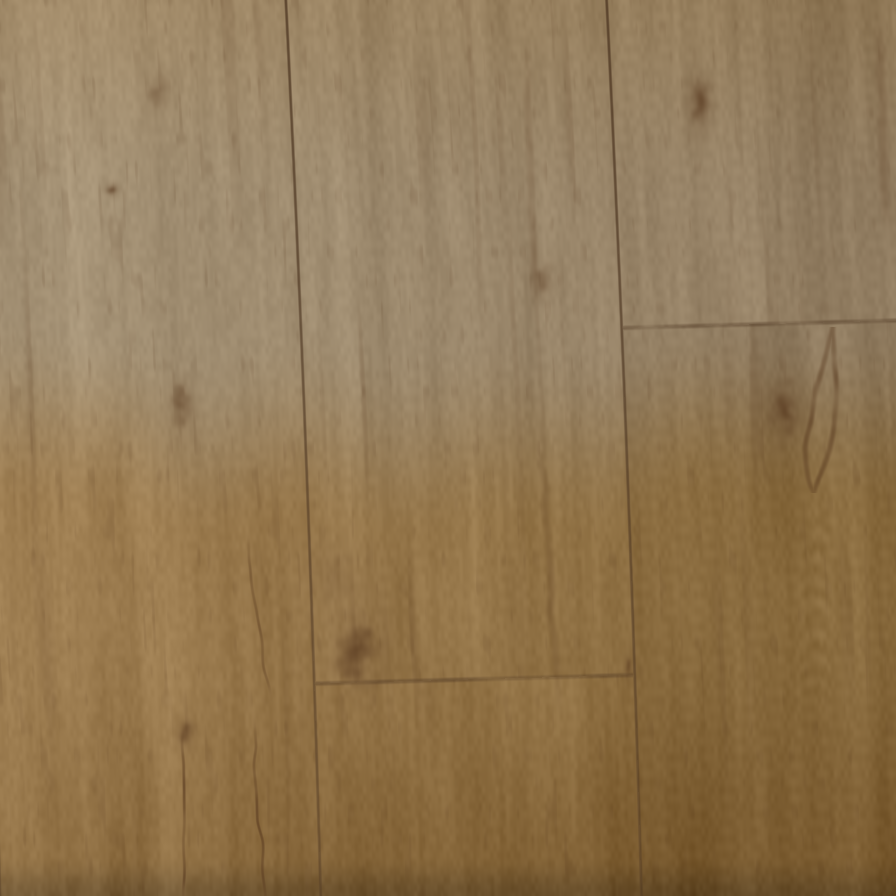
A WebGL 2 fragment shader for this texture:

```glsl
#version 300 es
precision highp float;
// Worn oak floor: three wide upright planks with slightly leaning seams.
// Stretched value noise makes the grain; knots, cracks and joints darken it,
// while a pale sheen over the upper half fades into warm brown below.
uniform vec2 u_resolution;
out vec4 fragColor;

const float PLANK_WIDTH = 0.358;
const vec3 PALE_LEFT = vec3(0.645, 0.572, 0.46);
const vec3 PALE_RIGHT = vec3(0.575, 0.495, 0.385);
const vec3 WARM_LEFT = vec3(0.62, 0.495, 0.32);
const vec3 WARM_RIGHT = vec3(0.545, 0.425, 0.245);
const vec3 SHADE = vec3(0.46, 0.335, 0.165);
const vec3 KNOT_BROWN = vec3(0.34, 0.22, 0.12);
const vec3 SEAM_BROWN = vec3(0.31, 0.22, 0.14);

float hash(vec2 p) {
  return fract(sin(dot(p, vec2(127.1, 311.7))) * 43758.545);
}

float noise(vec2 p) {
  vec2 i = floor(p), f = fract(p);
  f = f * f * (3.0 - 2.0 * f);
  return mix(mix(hash(i), hash(i + vec2(1, 0)), f.x),
             mix(hash(i + vec2(0, 1)), hash(i + vec2(1, 1)), f.x), f.y);
}

// Soft-edged line at signed distance d
float stroke(float d, float halfWidth, float soft) {
  return 1.0 - smoothstep(halfWidth, halfWidth + soft, abs(d));
}

// Ragged dark core with a faint halo
float knot(vec2 p, vec2 center, vec2 radius) {
  vec2 d = (p - center) / radius;
  d += 0.9 * (vec2(noise(p * 85.0), noise(p * 85.0 + 9.0)) - 0.5);
  float r2 = dot(d, d);
  return 0.5 * exp(-1.5 * r2) + 0.2 * exp(-0.35 * r2);
}

// Uneven crack along the grain, tapered at both ends
float crack(vec2 p, vec2 center, float halfLength, float lean, float soft) {
  float along = p.y - center.y;
  float wander = 0.005 * (noise(vec2(center.x * 90.0, p.y * 35.0)) - 0.5);
  float taper = 1.0 - smoothstep(0.5, 1.0, abs(along) / halfLength);
  float uneven = mix(0.4, 1.0, noise(vec2(center.x * 50.0, p.y * 50.0)));
  return taper * uneven * stroke(p.x - center.x - lean * along - wander, 0.0003, soft);
}

// Grain brightness around zero, in plank coordinates
float grain(vec2 q) {
  q.x += 0.006 * noise(q * vec2(5.0, 3.0));
  float broad = noise(q * vec2(20.0, 1.2)) - 0.5;
  float medium = noise(q * vec2(65.0, 3.0)) - 0.5;
  float fine = noise(q * vec2(150.0, 9.0)) - 0.5;
  float pores = noise(q * vec2(260.0, 110.0)) - 0.5;
  return 0.05 * broad + 0.042 * medium + 0.036 * fine + 0.036 * pores;
}

// Faint brown fibres between zero and one: long threads plus short flecks
float fibres(vec2 q) {
  q.x += 0.006 * noise(q * vec2(3.0, 6.0));
  float thread = smoothstep(0.65, 1.0, noise(q * vec2(110.0, 3.5) + 31.0));
  float fleck = smoothstep(0.72, 1.0, noise(q * vec2(190.0, 32.0) + 83.0));
  float cluster = smoothstep(0.3, 0.8, noise(q * vec2(14.0, 2.5) + 57.0));
  return 0.65 * thread * cluster + 0.45 * fleck;
}

// Pale sheen above, warm wood below, shaded toward the bottom edge
vec3 floorTone(vec2 p) {
  float edge = p.y + 0.05 * (noise(p * vec2(9.0, 4.0)) - 0.5);
  float sheen = smoothstep(0.41, 0.63, edge) - 0.35 * smoothstep(0.75, 1.05, p.y);
  float side = smoothstep(0.1, 0.95, p.x);
  vec3 tone = mix(mix(WARM_LEFT, WARM_RIGHT, side),
                  mix(PALE_LEFT, PALE_RIGHT, side), sheen);
  float low = 1.0 - smoothstep(0.0, 0.32, p.y);
  tone = mix(tone, SHADE, low * mix(0.35, 0.8, side));
  return tone * (1.0 - 0.18 * (1.0 - smoothstep(0.0, 0.045, p.y)));
}

void main() {
  vec2 p = gl_FragCoord.xy / u_resolution;
  float soft = 1.0 / min(u_resolution.x, u_resolution.y) + 0.0012;

  // Plank layout: each plank's cross joint sits one step higher
  float across = p.x + 0.028 * p.y + 0.011 * p.y * p.y;
  float plank = floor(across / PLANK_WIDTH);
  float inside = across - plank * PLANK_WIDTH;
  float jointY = 0.397 * plank - 0.16 + 0.027 * inside;
  float board = plank * 2.0 + step(jointY, p.y);

  // Wood surface
  vec2 q = vec2(across + 7.3 * board, p.y);
  vec3 color = floorTone(p) * (0.985 + 0.025 * hash(vec2(board, 4.0)));
  color += grain(q) * vec3(1.0, 1.0, 0.95);
  color = mix(color, KNOT_BROWN, 0.3 * fibres(q));

  // Knots
  float mark = knot(p, vec2(0.398, 0.272), vec2(0.017, 0.027));
  mark += 0.25 * knot(p, vec2(0.375, 0.355), vec2(0.025, 0.025));
  mark += knot(p, vec2(0.781, 0.884), vec2(0.010, 0.019));
  mark += knot(p, vec2(0.875, 0.541), vec2(0.014, 0.022));
  mark += 0.65 * knot(p, vec2(0.204, 0.549), vec2(0.010, 0.026));
  mark += 0.6 * knot(p, vec2(0.606, 0.687), vec2(0.009, 0.013));
  mark += 0.5 * knot(p, vec2(0.176, 0.894), vec2(0.009, 0.014));
  mark += 0.8 * knot(p, vec2(0.206, 0.183), vec2(0.007, 0.011));
  mark += 0.9 * knot(p, vec2(0.124, 0.788), vec2(0.005, 0.005));
  mark += 0.7 * knot(p, vec2(0.702, 0.255), vec2(0.004, 0.012));

  // Cracks and long dark veins
  mark += 0.65 * crack(p, vec2(0.205, 0.08), 0.11, 0.0, soft);
  mark += 0.65 * crack(p, vec2(0.289, 0.09), 0.12, -0.07, soft);
  mark += 0.5 * crack(p, vec2(0.288, 0.31), 0.10, -0.15, soft);
  mark += 0.25 * crack(p, vec2(0.592, 0.80), 0.16, -0.03, 3.0 * soft);
  mark += 0.25 * crack(p, vec2(0.613, 0.36), 0.18, -0.06, 3.0 * soft);
  mark += 0.35 * crack(p, vec2(0.985, 0.86), 0.13, -0.04, 4.0 * soft);

  // Teardrop vein and the ripples trailing below it
  float drop = clamp((p.y - 0.45) / 0.185, 0.0, 1.0);
  float dropWidth = 0.055 * drop * (1.0 - drop) * (1.4 - drop);
  float dropX = p.x - 0.908 - 0.021 * drop + 0.006 * (noise(p * 30.0) - 0.5);
  float dropSpan = step(0.45, p.y) * step(p.y, 0.635);
  float dropFade = mix(0.2, 0.55, noise(p * 45.0));
  mark += dropFade * dropSpan * stroke(abs(dropX) - dropWidth, 0.0003, 2.0 * soft);
  float rippleX = (p.x - 0.912) / 0.015;
  float rippleSpan = smoothstep(0.2, 0.25, p.y) * (1.0 - smoothstep(0.4, 0.45, p.y));
  float ripple = sin(230.0 * p.y + 2.5 * rippleX * rippleX + 5.0 * noise(p * 18.0));
  color += 0.02 * ripple * rippleSpan * exp(-rippleX * rippleX);
  color = mix(color, KNOT_BROWN, clamp(mark, 0.0, 0.8));

  // Thin long seams and faint, worn cross joints
  float seamDistance = min(inside, PLANK_WIDTH - inside);
  float seam = stroke(seamDistance, 0.0003, soft) * mix(0.45, 0.8, p.y);
  float wear = mix(0.15, 0.5, noise(p * vec2(40.0, 3.0)));
  float joint = stroke(p.y - jointY, 0.0005, 1.5 * soft) * wear;
  color = mix(color, SEAM_BROWN, max(seam, joint));
  fragColor = vec4(color, 1.0);
}
```
